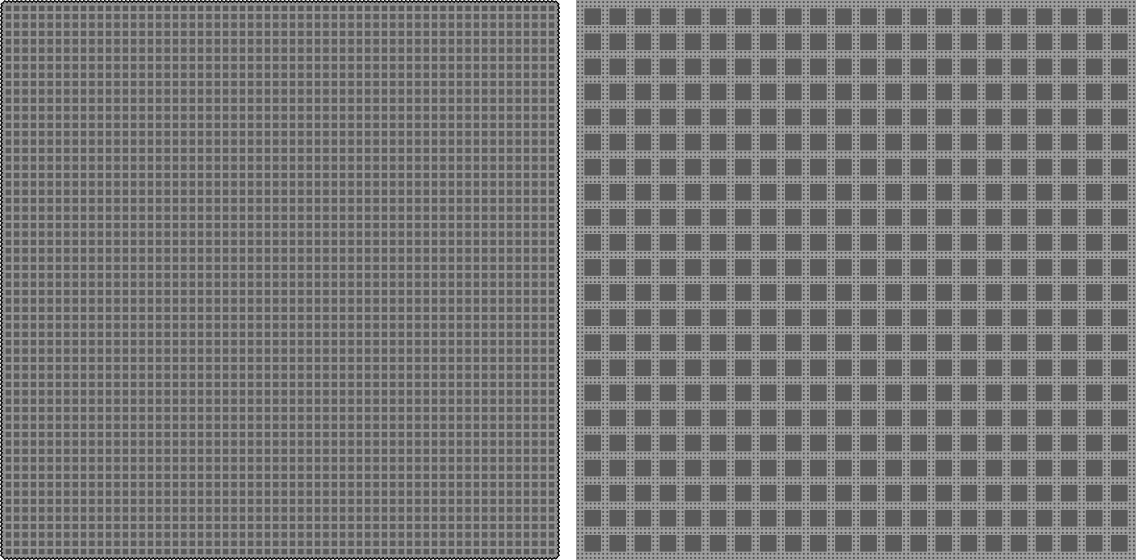
Left, the full canvas; right, a detail of the centre.
Give the GLSL for this pattern, as a Shadertoy shader.

```glsl
// A grey gauze of 66 by 66 dark square holes, parted by pale bands pricked with
// fine dots, and closed by a dark serrated rim with rounded corners.
// Holes and dots are box-filtered pulse trains, so they stay smooth at any size.

// Running integral of unit-period pulses centred on half-integers
vec2 pulseIntegral(vec2 x, float duty) {
    return floor(x) * duty + clamp(fract(x) - 0.5 + 0.5 * duty, 0.0, duty);
}

// Share of a square footprint covered by a lattice of squares
float squareLattice(vec2 x, float duty, float footprint) {
    vec2 cover = (pulseIntegral(x + 0.5 * footprint, duty)
                - pulseIntegral(x - 0.5 * footprint, duty)) / footprint;
    return cover.x * cover.y;
}

float roundedBox(vec2 p, float halfSize, float radius) {
    vec2 q = abs(p) - halfSize + radius;
    return length(max(q, 0.0)) + min(max(q.x, q.y), 0.0) - radius;
}

void mainImage(out vec4 fragColor, in vec2 fragCoord) {
    // One unit is one mesh cell; the centre lies on a crossing of two bands
    float pixel = 67.0 / iResolution.y;
    vec2 p = (fragCoord - 0.5 * iResolution.xy) * pixel;

    // Pale bands with six dots to a cell
    float dots = squareLattice(p * 6.0, 0.42, pixel * 6.0);
    float grey = mix(0.62, 0.30, dots);

    // Dark holes, four dots wide, kept inside the rim
    float inside = step(max(abs(p.x), abs(p.y)), 33.0);
    float holes = squareLattice(p, 0.667, pixel) * inside;
    grey = mix(grey, 0.35, holes);

    // Slanted teeth along the rim, two to a cell
    float along = abs(p.x) > abs(p.y) ? p.y : p.x;
    float t = fract(along * 2.0);
    float tooth = min(t / 0.75, (1.0 - t) / 0.25);
    float depth = -roundedBox(p, 33.5, 0.7);
    float soft = 0.5 * pixel;
    float outerEdge = 0.14 * tooth;
    float innerEdge = 0.2 + 0.16 * tooth;
    float rim = 1.0 - smoothstep(-soft, soft, depth - innerEdge);
    float outside = 1.0 - smoothstep(-soft, soft, depth - outerEdge);
    grey = mix(grey, 0.08, rim);
    grey = mix(grey, 0.95, outside);

    fragColor = vec4(vec3(grey), 1.0);
}
```
